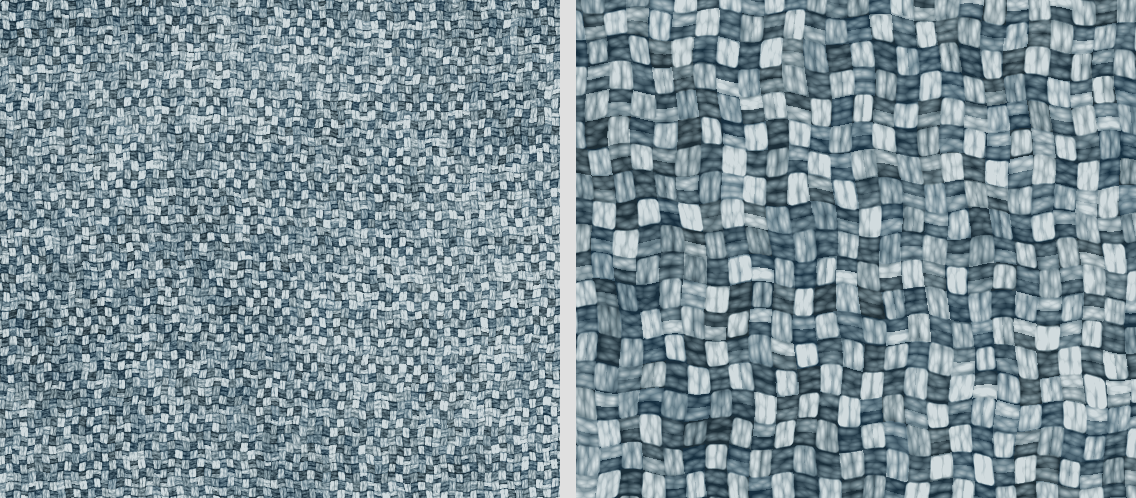
Left, the full canvas; right, a detail of the centre.
This texture is drawn by a WebGL 1 fragment shader. Its source:

```glsl
precision highp float;
uniform vec2 u_resolution;

#define GRID vec2(76.0, 55.0)
#define WOBBLE 0.12
#define WARP_TONE 0.84
#define WARP_SPREAD 0.42
#define WEFT_DARK 0.24
#define WEFT_LIGHT 0.92
#define FIBRE 0.50
#define GROOVE 0.26
#define SHADOW 0.16
#define INK vec3(0.10, 0.18, 0.23)
#define SLATE vec3(0.43, 0.52, 0.56)
#define CHALK vec3(0.82, 0.86, 0.87)

float hash(vec2 p) {
  return fract(sin(dot(mod(p, 289.0), vec2(12.99, 78.23))) * 4375.85);
}

// Distance to the nearest scattered point
float cellular(vec2 p) {
  vec2 base = floor(p);
  float nearest = 2.0;
  for (int j = -1; j <= 1; j++) {
    for (int i = -1; i <= 1; i++) {
      vec2 id = base + vec2(float(i), float(j));
      vec2 point = id + vec2(hash(id), hash(id + 41.7));
      nearest = min(nearest, length(point - p));
    }
  }
  return nearest;
}

float roundedBox(vec2 p, vec2 halfSize, float radius) {
  vec2 d = abs(p) - halfSize + radius;
  return length(max(d, 0.0)) + min(max(d.x, d.y), 0.0) - radius;
}

// Rounded profile of two parallel strands, x in -1..1
float strandPair(float x) {
  float u = 2.0 * abs(abs(x) - 0.5);
  return 1.0 - u * u;
}

// Broad light and dark patches of the cloth
float patches(vec2 uv) {
  float waves = sin(uv.x * 7.0 + 2.0 * sin(uv.y * 5.0))
              + sin(uv.y * 9.0 - uv.x * 4.0 + 1.3)
              + 0.7 * sin(uv.x * 21.0 + uv.y * 6.0);
  float topShade = smoothstep(0.86, 1.0, uv.y);
  float cornerShade = 1.0 - smoothstep(0.1, 0.8, length(uv));
  return 0.02 * waves - 0.08 * topShade - 0.08 * cornerShade + 0.04 * uv.x;
}

// Horizontal dark strands, a few of them pale
float weft(vec2 p, float grain) {
  vec2 cell = floor(p);
  vec2 q = fract(p) * 2.0 - 1.0;
  float pick = hash(cell + vec2(7.3, 19.1 + 3.7 * step(0.0, q.y)));
  float tone = mix(WEFT_DARK, WEFT_LIGHT, pick * pick * pick);
  tone += 0.12 * (hash(vec2(3.1, cell.y)) - 0.5);
  return tone + GROOVE * (strandPair(q.y) - 0.65) + FIBRE * grain;
}

// Vertical pale strands, as tone and cover
vec2 warp(vec2 q, vec2 cell, float grain, float blur) {
  vec2 size = 0.43 + 0.12 * vec2(hash(cell + 5.2), hash(cell + 11.6));
  float side = step(0.0, q.x);
  float tone = WARP_TONE + WARP_SPREAD * (hash(cell + 23.4) - 0.6);
  tone += 0.22 * (hash(cell + vec2(31.0 + side, 2.7)) - 0.5);
  tone += GROOVE * (strandPair(q.x / size.x) - 0.65);
  tone -= 0.12 * pow(abs(q.y / size.y), 3.0);
  float d = roundedBox(q, size, 0.18);
  return vec2(tone + FIBRE * grain, 1.0 - smoothstep(-blur, blur, d));
}

void main() {
  vec2 uv = gl_FragCoord.xy / u_resolution;
  float blur = 0.6 * GRID.x / u_resolution.x + 0.02;

  // Uneven thread spacing
  vec2 p = uv * GRID;
  p += 0.3 * sin(uv.yx * vec2(11.0, 8.0) + vec2(0.4, 2.0));
  p += WOBBLE * sin(p.yx * vec2(1.3, 1.7) + 2.0 * sin(p * 0.43));

  // Fibres run along each thread
  float warpGrain = 0.45 - cellular(p * vec2(4.5, 2.0));
  float weftGrain = 0.45 - cellular(p * vec2(2.0, 4.5) + 57.0);

  // Raised blocks on alternating cells, over the weft
  float tone = weft(p, weftGrain);
  vec2 base = floor(p);
  for (int j = -1; j <= 1; j++) {
    for (int i = -1; i <= 1; i++) {
      vec2 cell = base + vec2(float(i), float(j));
      float raised = 1.0 - mod(cell.x + cell.y, 2.0);
      vec2 q = p - cell - 0.5;
      vec2 block = warp(q, cell, warpGrain, blur);
      float rim = 1.0 - smoothstep(0.0, 0.2, roundedBox(q, vec2(0.48), 0.18));
      tone -= SHADOW * raised * rim * (1.0 - block.y);
      tone = mix(tone, block.x, block.y * raised);
    }
  }
  tone = clamp(tone + patches(uv), 0.0, 1.0);

  // Tone to colour, with a slight shift between blue and green
  vec3 color = mix(INK, SLATE, smoothstep(0.0, 1.0, tone) * 0.4 + tone * 1.2);
  color = tone < 0.5 ? mix(INK, SLATE, tone * 2.0) : mix(SLATE, CHALK, tone * 2.0 - 1.0);
  float tint = hash(base + 67.0) - 0.5;
  color += (1.0 - tone) * tint * vec3(-0.03, 0.01, 0.05);
  gl_FragColor = vec4(color, 1.0);
}
```
